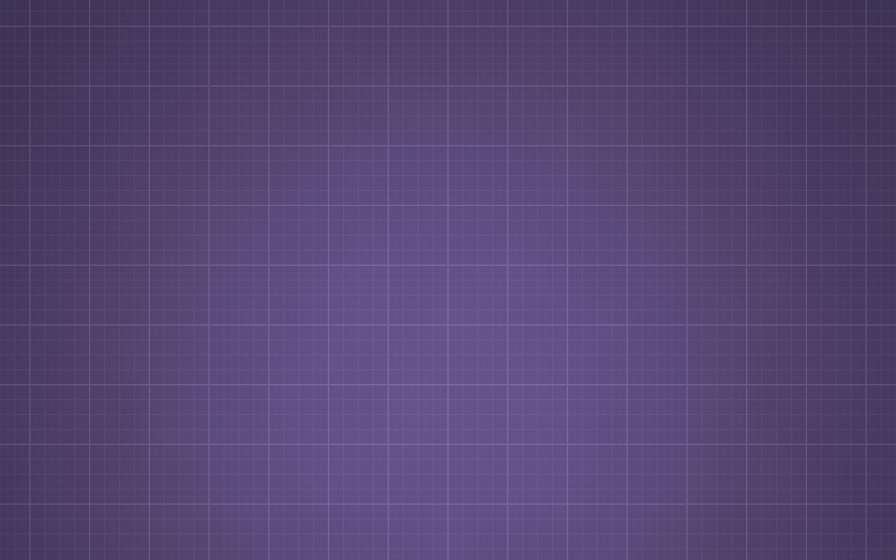
Reproduce this background procedurally as a Shadertoy shader.

```glsl
float hash(vec2 p) {
    vec3 q = fract(p.xyx * vec3(0.1031, 0.1030, 0.0973));
    q += dot(q, q.yzx + 33.33);
    return fract((q.x + q.y) * q.z);
}

float valueNoise(vec2 p) {
    vec2 cell = floor(p), f = fract(p);
    f = f * f * (3.0 - 2.0 * f);
    float low = mix(hash(cell), hash(cell + vec2(1, 0)), f.x);
    float high = mix(hash(cell + vec2(0, 1)), hash(cell + vec2(1, 1)), f.x);
    return mix(low, high, f.y);
}

// Box-filtered coverage of evenly spaced vertical and horizontal lines
float gridLines(vec2 p, float spacing, float width, float pixel) {
    vec2 d = abs(fract(p / spacing + 0.5) - 0.5) * spacing;
    vec2 cover = clamp((0.5 * (width + pixel) - d) / pixel, 0.0, min(1.0, width / pixel));
    return max(cover.x, cover.y);
}

void mainImage(out vec4 fragColor, in vec2 fragCoord) {
    float pixel = 1.0 / iResolution.y;
    vec2 p = (fragCoord - vec2(0.5 * iResolution.x, 0.0)) * pixel;

    // Violet glow, low on the centre line
    float radius = length(p - vec2(-0.01, 0.31));
    vec3 color = mix(vec3(0.400, 0.322, 0.545), vec3(0.235, 0.195, 0.325),
                     smoothstep(0.03, 1.14, radius));

    // Warm ring between the violet core and the bluish rim
    float ring = smoothstep(0.42, 0.50, radius) * (1.0 - smoothstep(0.64, 0.76, radius));
    color += ring * vec3(0.008, -0.003, -0.014);

    // Cloth grain and soft mottling
    color += 0.010 * (hash(floor(p * 480.0) + 500.0) - 0.5);
    color += 0.008 * (valueNoise(p * 14.0 + 40.0) - 0.5);

    // Nested ruled grid
    vec2 gridPos = p - vec2(0.0, 0.0998);
    float spacing = 8.0 / 75.0;
    vec3 lineColor = color + vec3(0.22, 0.20, 0.23);
    color = mix(color, lineColor, 0.05 * gridLines(gridPos, spacing / 8.0, 0.002, pixel));
    color = mix(color, lineColor, 0.11 * gridLines(gridPos, spacing / 4.0, 0.002, pixel));
    color = mix(color, lineColor, 0.36 * gridLines(gridPos, spacing, 0.0022, pixel));

    fragColor = vec4(color, 1.0);
}
```
